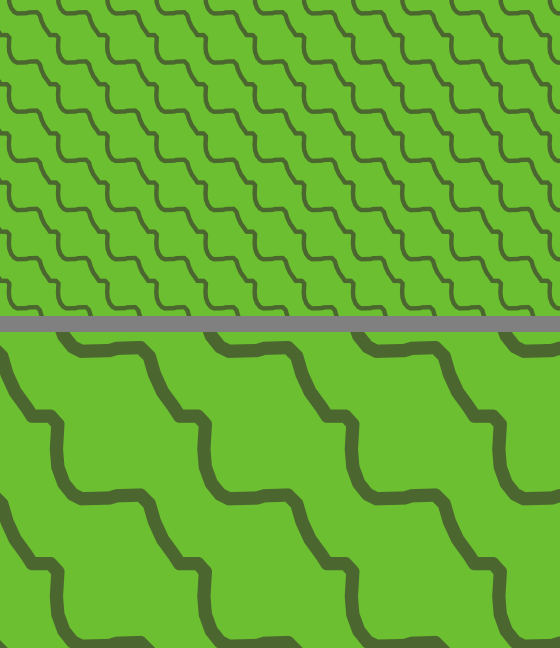
Top, the full canvas; bottom, a detail of the centre.
Write a Shadertoy shader that draws this pattern.

```glsl
const float REPEATS_DOWN = 45.0 / 7.0;          // tiles per canvas height
const vec2  TILE_ORIGIN  = vec2(0.190, 0.660);  // path start, in tiles from lower left
const float HALF_WIDTH   = 0.045;               // line half width, in tiles
const vec3  GROUND_COLOR = vec3(0.42, 0.75, 0.19);
const vec3  LINE_COLOR   = vec3(0.295, 0.40, 0.18);

// One diagonal step of the path, from a tile corner to the next one down and right
const int POINT_COUNT = 16;
const vec2 PATH[POINT_COUNT] = vec2[](
    vec2(0.00,  0.00),  vec2(-0.01, -0.17), vec2(0.00, -0.29),  vec2(0.04, -0.40),
    vec2(0.10, -0.475), vec2(0.16, -0.505), vec2(0.35, -0.50),  vec2(0.40, -0.485),
    vec2(0.56, -0.48),  vec2(0.62, -0.54),  vec2(0.655, -0.66), vec2(0.71, -0.78),
    vec2(0.79, -0.89),  vec2(0.825, -0.945), vec2(0.95, -0.945), vec2(1.00, -1.00));

// Distance to the nearest tiled copy of a short segment
float tiledSegment(vec2 p, vec2 a, vec2 b) {
    vec2 halfSpan = 0.5 * (b - a);
    vec2 d = p - 0.5 * (a + b);
    d -= floor(d + 0.5);
    float t = clamp(dot(d, halfSpan) / dot(halfSpan, halfSpan), -1.0, 1.0);
    return length(d - t * halfSpan);
}

float pathDistance(vec2 p) {
    float nearest = 1.0;
    for (int i = 0; i < POINT_COUNT - 1; i++) {
        nearest = min(nearest, tiledSegment(p, PATH[i], PATH[i + 1]));
    }
    return nearest;
}

void mainImage(out vec4 fragColor, in vec2 fragCoord) {
    float tilesPerPixel = REPEATS_DOWN / iResolution.y;
    vec2 p = fragCoord * tilesPerPixel - TILE_ORIGIN;

    // Antialias over one pixel
    float edge = (pathDistance(p) - HALF_WIDTH) / tilesPerPixel;
    float ink = clamp(0.5 - edge, 0.0, 1.0);
    fragColor = vec4(mix(GROUND_COLOR, LINE_COLOR, ink), 1.0);
}
```
